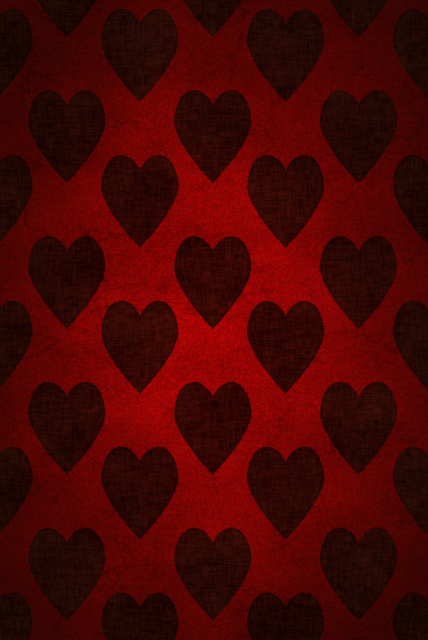
A Shadertoy shader for this pattern:

```glsl
// Dark hearts in two interleaved square lattices on worn red cloth.
// Each heart is an implicit curve divided by its gradient; layered value
// noise gives stains, creases, weave and grain under a soft vignette.

#define PERIOD 0.3408                  // lattice step, in canvas widths
#define ORIGIN vec2(-0.003, 0.120)     // one heart, from canvas centre
#define STAGGER vec2(0.5, 0.556)       // second lattice, in periods
#define HEART vec3(0.0900, 0.0762, 0.1406) // half width, rise, drop
#define CLOTH_MID vec3(0.620, 0.016, 0.012)
#define CLOTH_RIM vec3(0.210, 0.016, 0.008)
#define HEART_MID vec3(0.215, 0.028, 0.012)
#define HEART_RIM vec3(0.115, 0.030, 0.012)
#define ROUGHNESS 0.0016               // wear of the heart outline
#define STAIN 0.42
#define CREASE 0.22
#define GRAIN 0.30

float hash(vec2 p) {
    vec3 q = fract(vec3(p.xyx) * 0.1031);
    q += dot(q, q.yzx + 33.33);
    return fract((q.x + q.y) * q.z);
}

float noise(vec2 p) {
    vec2 i = floor(p), f = fract(p);
    f = f * f * (3.0 - 2.0 * f);
    return mix(mix(hash(i), hash(i + vec2(1, 0)), f.x),
               mix(hash(i + vec2(0, 1)), hash(i + vec2(1, 1)), f.x), f.y);
}

float fbm(vec2 p) {
    float sum = 0.0, amp = 0.5;
    for (int i = 0; i < 5; i++) {
        sum += amp * noise(p);
        p = mat2(1.6, 1.2, -1.2, 1.6) * p + 17.3;
        amp *= 0.5;
    }
    return sum;
}

// Approximate signed distance; y = 0 is the widest line of the heart.
float heartDistance(vec2 p) {
    p.x = abs(p.x);
    if (p.y < 0.0) {                   // sides tapering to the tip
        float t = -p.y / HEART.z;
        float f = p.x / HEART.x + pow(t, 1.5) - 1.0;
        return f / length(vec2(1.0 / HEART.x, 1.5 * sqrt(t) / HEART.z));
    }
    float lobe = 0.5 * HEART.x;        // lobe: wider ellipse on the notch side
    vec2 radii = vec2(p.x < lobe ? lobe * 1.187 : lobe, HEART.y);
    vec2 q = (p - vec2(lobe, 0.0)) / radii;
    float len = max(length(q), 1e-4);
    return (len - 1.0) * len / max(length(q / radii), 1e-4);
}

float heartLattice(vec2 p) {
    float d = 1.0;
    for (int i = 0; i < 2; i++) {
        vec2 cell = (p - ORIGIN) / PERIOD - float(i) * STAGGER;
        d = min(d, heartDistance((fract(cell + 0.5) - 0.5) * PERIOD));
    }
    return d;
}

void mainImage(out vec4 fragColor, in vec2 fragCoord) {
    vec2 p = (fragCoord - 0.5 * iResolution.xy) / iResolution.x;
    vec2 rim = 2.0 * fragCoord / iResolution.xy - 1.0;
    float pixel = 1.0 / iResolution.x;
    vec2 s = p + 20.0;                 // keeps noise coordinates positive

    // Hearts with slightly frayed edges
    float d = heartLattice(p) + ROUGHNESS * (noise(s * 190.0) - 0.5);
    float ink = 1.0 - smoothstep(-pixel, pixel, d);

    // Vignette sets the base colours
    float dim = smoothstep(0.05, 1.4, length(rim + vec2(0.0, 0.04)));
    vec3 cloth = mix(CLOTH_MID, CLOTH_RIM, dim);
    vec3 heart = mix(HEART_MID, HEART_RIM, dim);

    // Broad stains and thin creases
    float stain = fbm(s * vec2(7.0, 10.0)) - 0.48;
    float ridge = abs(fbm(s * vec2(10.0, 17.0) + 5.0) - 0.48);
    float crease = (1.0 - smoothstep(0.0, 0.035, ridge)) * noise(s * 13.0);

    // Crossed threads and fine grain
    float weave = noise(s * vec2(55.0, 290.0)) + noise(s * vec2(290.0, 55.0)) - 1.0;
    float grain = noise(s * 330.0) - 0.5;

    float wear = 1.0 + STAIN * stain - CREASE * crease + GRAIN * grain;
    cloth *= wear + 0.08 * weave;
    heart *= wear + 0.28 * weave;
    heart += vec3(0.016, 0.014, 0.006) * (weave + 2.0 * stain);
    heart *= 1.0 - 0.18 * smoothstep(-0.008, 0.0, d);

    fragColor = vec4(clamp(mix(cloth, heart, ink), 0.0, 1.0), 1.0);
}
```
